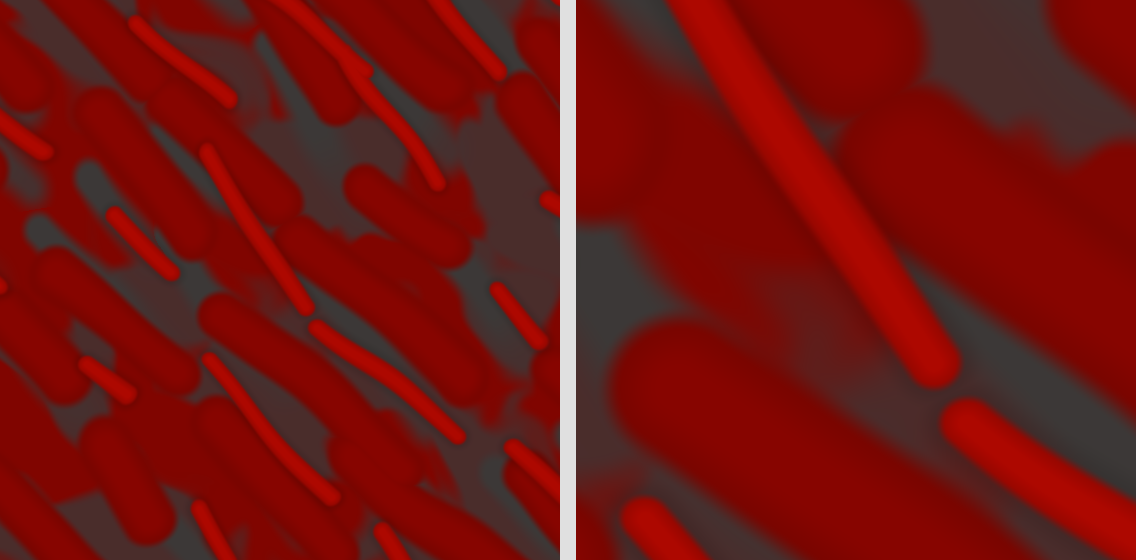
Left: the whole. Right: its middle third, enlarged.
Write a Shadertoy shader that draws this pattern.

```glsl
vec2 hash2(vec2 p) {
    p = vec2(dot(p, vec2(127.1, 311.7)), dot(p, vec2(269.5, 183.3)));
    return fract(sin(p) * 43758.545);
}

float gradientDot(vec2 cell, vec2 offset, vec2 f) {
    float angle = 6.2832 * hash2(cell + offset).x;
    return dot(vec2(cos(angle), sin(angle)), f - offset);
}

float gradientNoise(vec2 p) {
    vec2 cell = floor(p), f = fract(p);
    vec2 w = f * f * f * (f * (f * 6.0 - 15.0) + 10.0);
    float low = mix(gradientDot(cell, vec2(0, 0), f), gradientDot(cell, vec2(1, 0), f), w.x);
    float high = mix(gradientDot(cell, vec2(0, 1), f), gradientDot(cell, vec2(1, 1), f), w.x);
    return mix(low, high, w.y);
}

// Scattered bent capsules along x: signed distance and position from head to tail
vec2 strokes(vec2 p, vec2 cellSize, float radius, vec2 halfLengths, float seed) {
    p += 0.035 * vec2(gradientNoise(p * 3.5 + seed), gradientNoise(p * 3.5 + seed + 40.0));
    vec2 nearest = vec2(1.0, 0.0);
    for (int j = -1; j <= 1; j++) {
        float row = floor(p.y / cellSize.y) + float(j);
        float shift = hash2(vec2(row, seed)).x;
        for (int i = -2; i <= 2; i++) {
            float column = floor(p.x / cellSize.x - shift) + float(i);
            vec2 id = vec2(column, row);
            vec2 place = hash2(id + seed), shape = hash2(id + seed + 17.0);
            vec2 center = (id + vec2(shift, 0.0) + 0.5 + (place - 0.5) * 0.5) * cellSize;
            float halfLength = mix(halfLengths.x, halfLengths.y, shape.x);
            float tilt = (shape.y - 0.5) * 0.4;
            vec2 axis = vec2(cos(tilt), sin(tilt));
            vec2 q = p - center;
            float along = clamp(dot(q, axis), -halfLength, halfLength);
            float d = length(q - axis * along) - radius;
            if (d < nearest.x) nearest = vec2(d, 0.5 + 0.5 * along / halfLength);
        }
    }
    return nearest;
}

void mainImage(out vec4 fragColor, in vec2 fragCoord) {
    vec2 uv = fragCoord / iResolution.y;
    float pixel = 1.0 / iResolution.y;

    // Frame with x running down to the right
    vec2 dir = vec2(cos(0.84), -sin(0.84));
    vec2 p = vec2(dot(uv, dir), dot(uv, vec2(-dir.y, dir.x)));

    vec3 brown = vec3(0.29, 0.175, 0.17);
    vec3 slate = vec3(0.235, 0.22, 0.215);
    vec3 red = vec3(0.50, 0.02, 0.0);

    // Smoky ground, drawn out along the strokes
    vec2 bend = vec2(gradientNoise(uv * 5.0 + 3.0), gradientNoise(uv * 5.0 + 31.0));
    vec2 flow = p * vec2(3.0, 6.0) + bend * 0.8;
    float smoke = gradientNoise(flow + 7.0) + 0.3 * gradientNoise(flow * 2.7 + 19.0);
    vec3 color = mix(brown, red, smoothstep(-0.13, 0.14, smoke));

    // Slate strokes fading towards the tail
    vec2 s = strokes(p, vec2(0.40, 0.17), 0.031, vec2(0.08, 0.20), 5.0);
    vec3 slateTone = mix(slate, brown, 0.7 * smoothstep(0.55, 1.0, s.y));
    float wisp = 0.012 + 0.014 * s.y;
    color = mix(color, slateTone, smoothstep(wisp, -wisp, s.x));

    // Broad red strokes with darker rims
    s = strokes(p, vec2(0.43, 0.18), 0.046, vec2(0.05, 0.22), 23.0);
    vec3 broadTone = mix(vec3(0.47, 0.02, 0.0), vec3(0.53, 0.02, 0.0), smoothstep(0.0, -0.035, s.x));
    color = mix(color, broadTone, smoothstep(0.009, -0.009, s.x));

    // Thin bright strokes with a faint shadow
    s = strokes(p, vec2(0.37, 0.225), 0.016, vec2(0.05, 0.17), 71.0);
    color *= 1.0 - 0.1 * smoothstep(0.016, 0.0, s.x);
    vec3 brightTone = mix(vec3(0.59, 0.025, 0.0), vec3(0.68, 0.03, 0.0), smoothstep(0.0, -0.013, s.x));
    float rim = max(0.0035, pixel);
    color = mix(color, brightTone, smoothstep(rim, -rim, s.x));

    fragColor = vec4(color, 1.0);
}
```
